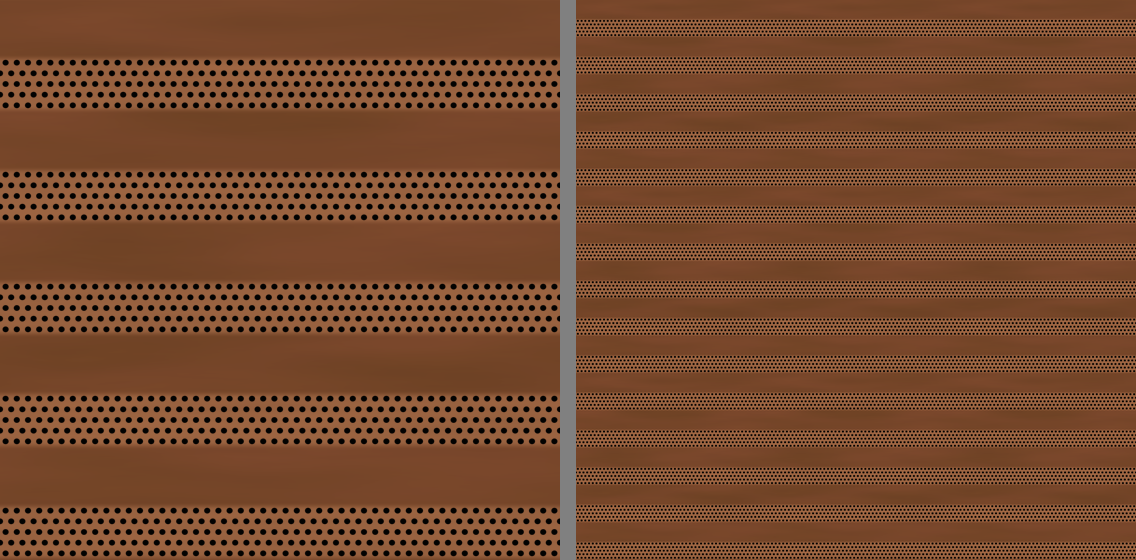
Left: one tile. Right: repeated 3 by 3.
Give the GLSL for this texture, as a WebGL 1 fragment shader.

```glsl
precision highp float;

uniform vec2 u_resolution;

const float BANDS = 5.0;
const float BAND_CENTRE = 0.25;               // within one band period
const float BAND_HALF_HEIGHT = 0.228;         // in band periods
const float BAND_FADE = 0.036;
const float HOLES_ACROSS = 50.0;
const float OUTER_ROW = 2.0;                  // rows run from -2 to 2
const float ROW_PITCH = 0.0953;               // in band periods
const vec2 HOLE_RADIUS = vec2(0.0054, 0.0051);
const float GRAIN_WARP = 0.012;
const float STREAK_CONTRAST = 0.075;
const vec3 WOOD_RED = vec3(0.482, 0.280, 0.172);
const vec3 WOOD_BROWN = vec3(0.437, 0.262, 0.145);
const vec3 LIGHT_WOOD = vec3(0.598, 0.384, 0.250);
const vec3 HOLE_COLOUR = vec3(0.008, 0.006, 0.003);

vec2 gradientAt(vec2 cell, vec2 period) {
  cell = mod(cell, period);
  float h = fract(sin(dot(cell, vec2(127.1, 311.7)) + period.y) * 43758.5);
  float angle = 6.28318 * h;
  return vec2(cos(angle), sin(angle));
}

// Gradient noise that wraps after one canvas, about -0.7 to 0.7
float wrappedNoise(vec2 uv, vec2 period) {
  vec2 p = uv * period;
  vec2 i = floor(p);
  vec2 f = p - i;
  vec2 w = f * f * f * (f * (f * 6.0 - 15.0) + 10.0);
  vec2 e = vec2(1.0, 0.0);
  float a = dot(gradientAt(i, period), f);
  float b = dot(gradientAt(i + e.xy, period), f - e.xy);
  float c = dot(gradientAt(i + e.yx, period), f - e.yx);
  float d = dot(gradientAt(i + e.xx, period), f - e.xx);
  return mix(mix(a, b, w.x), mix(c, d, w.x), w.y);
}

// Fine horizontal fibres in several widths
float streaks(vec2 uv) {
  float sum = 0.0;
  float weight = 0.5;
  vec2 period = vec2(3.0, 28.0);
  for (int octave = 0; octave < 4; octave++) {
    sum += weight * wrappedNoise(uv, period);
    period *= vec2(2.0, 2.0);
    weight *= 0.6;
  }
  return sum;
}

// Signed distance to the nearest hole, in canvas units
float holeDistance(vec2 uv, float bandY) {
  float row = clamp(floor(bandY / ROW_PITCH + 0.5), -OUTER_ROW, OUTER_ROW);
  float stagger = 0.5 * mod(row, 2.0);
  vec2 p;
  p.x = (fract(uv.x * HOLES_ACROSS + stagger) - 0.5) / HOLES_ACROSS;
  p.y = (bandY - row * ROW_PITCH) / BANDS;
  return (length(p / HOLE_RADIUS) - 1.0) * HOLE_RADIUS.y;
}

void main() {
  vec2 uv = gl_FragCoord.xy / u_resolution;
  float pixel = 1.0 / min(u_resolution.x, u_resolution.y);
  float bandY = fract(uv.y * BANDS - BAND_CENTRE + 0.5) - 0.5;

  // Wood: broad drifts of hue under thin, gently bent fibres
  vec2 grainUv = uv + vec2(0.0, GRAIN_WARP * wrappedNoise(uv, vec2(4.0, 9.0)));
  float drift = wrappedNoise(grainUv, vec2(2.0, 7.0))
              + 0.5 * wrappedNoise(grainUv, vec2(3.0, 22.0));
  float fibre = streaks(grainUv);
  vec3 wood = mix(WOOD_RED, WOOD_BROWN, smoothstep(-0.6, 0.7, drift + 0.4 * fibre));

  // Lighter perforated bands with soft borders
  float band = 1.0 - smoothstep(BAND_HALF_HEIGHT - BAND_FADE,
                                BAND_HALF_HEIGHT + BAND_FADE, abs(bandY));
  vec3 lightWood = LIGHT_WOOD * (1.0 - 0.03 * drift);
  vec3 colour = mix(wood, lightWood, band);
  colour *= 1.0 + STREAK_CONTRAST * fibre;

  // Punched holes
  float hole = 1.0 - smoothstep(-0.75 * pixel, 0.75 * pixel, holeDistance(uv, bandY));
  gl_FragColor = vec4(mix(colour, HOLE_COLOUR, hole), 1.0);
}
```
